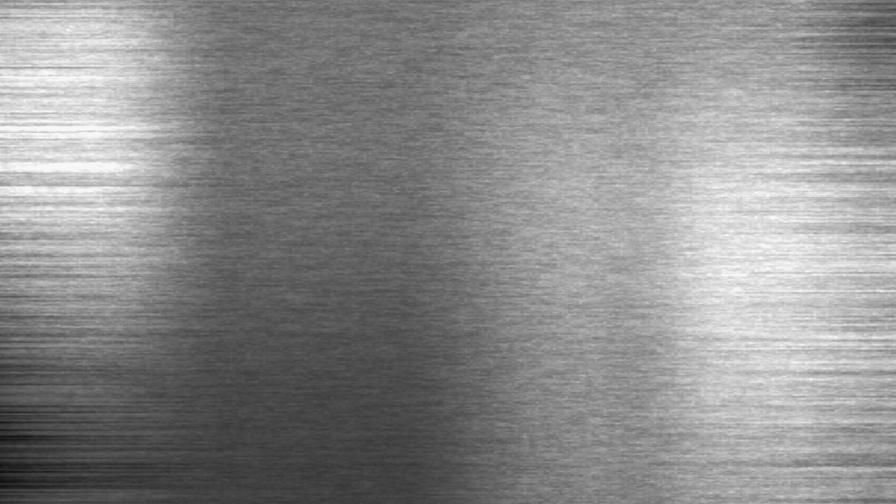
Give the GLSL for this texture, as a WebGL 2 fragment shader.

```glsl
#version 300 es
precision highp float;
// Brushed steel sheet: broad soft reflections shade the metal, and
// stretched value noise adds fine grain everywhere plus long horizontal
// scratches that grow stronger towards the left and right sides.

uniform vec2 u_resolution;
out vec4 fragColor;

float hash(ivec2 cell) {
    uint h = uint(cell.x) * 1597334673u ^ uint(cell.y) * 3812015801u;
    h = (h ^ (h >> 16)) * 2246822519u;
    h = (h ^ (h >> 13)) * 3266489917u;
    return float((h ^ (h >> 16)) >> 8) / 16777216.0;
}

// Value noise centred on zero, from -1 to 1
float noise(vec2 p) {
    ivec2 cell = ivec2(floor(p));
    vec2 f = fract(p);
    f = f * f * (3.0 - 2.0 * f);
    float low = mix(hash(cell), hash(cell + ivec2(1, 0)), f.x);
    float high = mix(hash(cell + ivec2(0, 1)), hash(cell + ivec2(1, 1)), f.x);
    return 2.0 * mix(low, high, f.y) - 1.0;
}

float bell(float v, float centre, float width) {
    float d = (v - centre) / width;
    return exp(-d * d);
}

// Large soft reflections; depth runs from the top edge to the bottom edge
float reflections(float x, float depth) {
    float tone = 0.45 - 0.20 * smoothstep(0.2, 1.0, depth);

    // Left highlight, brightest in the upper half
    float left = 1.0 - smoothstep(0.10, 0.26, x);
    tone += 0.45 * left * bell(depth, 0.27, 0.40);
    tone -= 0.12 * exp(-x / 0.05) * (0.4 + 0.6 * smoothstep(0.2, 0.6, depth));

    // Middle ramp and the lower right highlight
    tone += (0.11 + 0.16 * smoothstep(0.0, 0.5, depth)) * smoothstep(0.43, 0.66, x);
    tone += 0.24 * smoothstep(0.70, 0.82, x) * bell(depth, 0.62, 0.42);

    // Falloff at the right edge
    tone -= (0.22 - 0.12 * depth) * smoothstep(0.86, 1.0, x);
    return tone;
}

// Short horizontal grain with scattered bright specks
float fineGrain(vec2 p) {
    float grain = 0.45 * noise(p * vec2(22.0, 231.0));
    grain += 0.40 * noise(p * vec2(71.0, 263.0) + 37.0);
    grain += 0.35 * noise(p * vec2(170.0, 277.0) + 91.0);
    float speck = noise(p * vec2(120.0, 269.0) + 153.0);
    return grain + 0.5 * smoothstep(0.45, 0.9, speck);
}

// Long scratches, nearly constant along their length
float longScratches(vec2 p) {
    float lines = 0.55 * noise(p * vec2(1.7, 253.0) + 211.0);
    lines += 0.40 * noise(p * vec2(2.3, 118.0) + 307.0);
    lines += 0.22 * noise(p * vec2(1.1, 37.0) + 401.0);
    float groove = noise(p * vec2(2.1, 171.0) + 503.0);
    return lines - 0.5 * smoothstep(0.5, 0.9, groove);
}

void main() {
    vec2 uv = gl_FragCoord.xy / u_resolution;
    vec2 p = gl_FragCoord.xy / u_resolution.y;
    float depth = 1.0 - uv.y;

    float tone = reflections(uv.x, depth);

    // Scratches gather at the sides, grain fades in the dark lower part
    float side = 1.0 - smoothstep(0.10, 0.27, uv.x) + smoothstep(0.70, 0.95, uv.x);
    float scratchStrength = 0.025 + 0.135 * side;
    float grainStrength = 0.035 + 0.07 * smoothstep(0.2, 0.6, tone);

    tone += scratchStrength * longScratches(p) * (0.55 + 0.6 * tone);
    tone += grainStrength * fineGrain(p);

    fragColor = vec4(vec3(clamp(tone, 0.06, 0.97)), 1.0);
}
```
